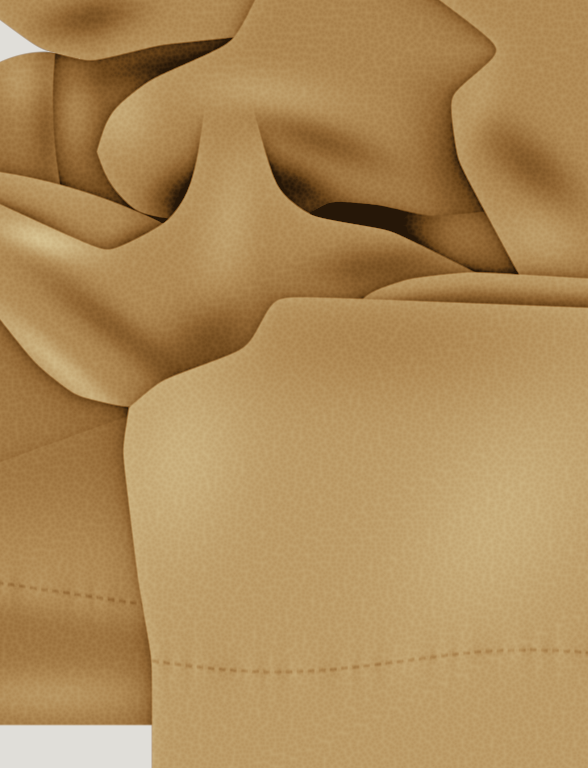
Reproduce this texture procedurally as a Shadertoy shader.

```glsl
// Draped golden satin: overlapping soft folds above a flat, stitched front flap.

// Signed distance to a rounded polyline with rising x; positive on the +y side.
float edge(vec2 q, vec4 x, vec4 y, float endSlope) {
  vec4 s = vec4((y.yzw - y.xyz) / (x.yzw - x.xyz), endSlope);
  vec3 t = q.x - x.yzw, l = sqrt(t * t + .009), k = s.yzw - s.xyz;
  float height = y.x + s.x * (q.x - x.x) + .5 * dot(k, t + l);
  float slope = s.x + .5 * dot(k, 1. + t / l);
  return (q.y - height) / sqrt(1. + slope * slope);
}

// Soft ellipse of light: center in xy, radii in zw.
float glow(vec2 q, vec4 e, float angle) {
  float c = cos(angle), s = sin(angle);
  q -= e.xy;
  q = vec2(c * q.x + s * q.y, c * q.y - s * q.x) / e.zw;
  return exp(-dot(q, q));
}

float solid(float d) { return smoothstep(-.013, .013, d); }

// Lays one fold over the cloth below, with a wide shadow and a tight crease.
void cover(inout float tone, float layer, float d, float shadow) {
  float outside = min(d, 0.);
  tone -= shadow * (.6 * exp(6. * outside) + .5 * exp(25. * outside));
  tone = mix(tone, layer + .3 * shadow * exp(-12. * max(d, 0.)), solid(d));
}

// Dashed thread lying in a shallow, puckered groove.
float stitch(float x, float d) {
  float dash = smoothstep(.1, .3, abs(fract(x * 9.) - .5));
  float pucker = sin(x * 19. + 2. * sin(x * 7.)) * exp(-abs(d) * 7.);
  return .03 * pucker - .12 * dash * exp(-d * d * 2500.);
}

// Cellular grain of the weave.
float grain(vec2 q) {
  float nearest = 1.;
  for (int i = 0; i < 9; i++) {
    vec2 o = vec2(i % 3 - 1, i / 3 - 1);
    vec2 h = fract(sin((floor(q) + o) * mat2(127, 311, 269, 183)) * 43758.);
    nearest = min(nearest, length(o + h - fract(q)));
  }
  return nearest - .45;
}

vec3 satin(float t) {
  t *= 4.;
  vec4 k = clamp(t - vec4(0, 1, 2, 3), 0., 1.);
  vec3 c = mix(vec3(.15, .09, .03), vec3(.42, .27, .1), k.x);
  c = mix(c, vec3(.57, .4, .2), k.y);
  c = mix(c, vec3(.69, .54, .33), k.z);
  return mix(c, vec3(.78, .67, .47), max(t - 3., 0.));
}

void mainImage(out vec4 fragColor, in vec2 fragCoord) {
  // Canvas height is 7.68 units, y points down.
  vec2 q = vec2(fragCoord.x, iResolution.y - fragCoord.y) * 7.68 / iResolution.y;
  float tone = .66 + .14 * glow(q, vec4(.75, 1.1, .2, .5), 0.)
    - .2 * glow(q, vec4(1.6, .65, .7, .15), -.2);

  // Left folds
  float lobeTop = q.y - .52 - .5 * pow(abs(q.x - .45), 2.);
  float lobeSide = q.x - .53 - .1 * pow(abs(q.y - 1.), 2.);
  float layer = .7 + .14 * glow(q, vec4(.2, .8, .25, .3), 0.)
    - .15 * glow(q, vec4(.48, 1.3, .16, .5), 0.);
  cover(tone, layer, min(lobeTop, -lobeSide), .2);
  layer = .83 - .3 * glow(q, vec4(0, 2.2, .5, .15), .2)
    - .2 * glow(q, vec4(1.5, 2.4, .5, .15), -.3) - .13 * smoothstep(2.6, 3.4, q.y);
  cover(tone, layer, q.y - 1.72 - q.x * (.15 + .1 * q.x), .2);

  // Fold across the top left
  float topFold = edge(q, vec4(0, .4, .9, 1.6), vec4(.2, .5, .63, .45), -.1);
  layer = .78 - .25 * glow(q, vec4(.9, .18, .5, .2), -.2);
  cover(tone, layer, -topFold, .22);

  // Looped lobe and the broad upper fold
  float d = edge(q, vec4(.93, 1.05, 1.5, 2.35), vec4(1.6, 1.1, .78, .43), -2.1);
  d = min(d, -edge(q, vec4(.93, 1.05, 1.35, 1.75), vec4(1.45, 1.85, 2.15, 2.22), 0.));
  layer = .75 + .14 * glow(q, vec4(1.25, 1.2, .3, .4), .5)
    - .35 * glow(q, vec4(1.8, 1.95, .35, .25), -.7)
    + .12 * glow(q, vec4(2.6, .95, .8, .25), .1)
    - .2 * glow(q, vec4(3.2, 1.4, .7, .18), .35)
    - .36 * glow(q, vec4(2.95, 1.85, .45, .2), .5)
    - .2 * glow(q, vec4(4.6, 1.7, .35, .7), -.3);
  cover(tone, layer, d, .22);

  // Deep hollow, opening to the right
  d = edge(q, vec4(3, 3.3, 3.8, 4.3), vec4(2.2, 2, 2.05, 2.17), -.1);
  layer = mix(.25, .72, smoothstep(3.7, 4.6, q.x)) - .15 * exp(-d * 9.);
  cover(tone, layer, min(d, q.x - 2.7), .12);

  // Lower left hem
  float seam = q.y - 5.83 - .15 * q.x;
  layer = .68 + .1 * smoothstep(4.5, 5.8, q.y) - .1 * smoothstep(0., .4, seam)
    + .14 * glow(q, vec4(.5, 6.95, 1.2, .25), 0.) + stitch(q.x, seam);
  cover(tone, layer, q.y - 4.62 + .36 * q.x, .06);

  // Central cone flowing into the left swag
  float fade = smoothstep(1., 1.65, q.y);
  d = edge(q, vec4(.4, 1.08, 1.72, 1.97), vec4(2.24, 2.56, 2.26, 1.95), -9.);
  d = min(d, edge(q, vec4(2.62, 2.75, 3.1, 3.9), vec4(1.45, 1.95, 2.18, 2.3), .5));
  d = min(d, -edge(q, vec4(0, .35, .75, 1.25), vec4(3.2, 3.65, 3.97, 4.08), 0.));
  layer = .77 + .25 * glow(q, vec4(.4, 2.4, .5, .15), .3)
    + .1 * glow(q, vec4(2.3, 2.2, .25, .7), .2)
    + .18 * glow(q, vec4(.6, 3.65, .8, .12), .72)
    - .2 * glow(q, vec4(1.1, 3.25, .9, .18), .65)
    - .24 * glow(q, vec4(2.1, 3.4, .55, .35), -.5)
    - .2 * glow(q, vec4(3.8, 2.65, .7, .2), -.1);
  cover(tone, mix(tone, layer, fade), d, .24 * fade);

  // Right fold and the band beneath it
  d = edge(q.yx, vec4(0, .5, .95, 1.6), vec4(4.4, 5.08, 4.48, 4.57), .54);
  layer = .77 + .1 * glow(q, vec4(4.75, 1.1, .2, .4), .4)
    - .22 * glow(q, vec4(5.3, 1.65, .6, .25), .7)
    + .1 * glow(q, vec4(5.4, 2.4, .4, .3), .3);
  cover(tone, layer, d, .24);
  d = edge(q, vec4(3.45, 3.6, 4.1, 4.7), vec4(3.3, 2.92, 2.77, 2.71), .06);
  cover(tone, .82 - .2 * smoothstep(.08, .3, d), d, .22);

  // Front flap with its hem
  float side = edge(q.yx, vec4(4, 4.5, 5.8, 6.6), vec4(1.3, 1.22, 1.38, 1.52), 0.);
  d = edge(q, vec4(1.2, 1.6, 2.5, 2.72), vec4(4.15, 3.8, 3.48, 2.95), .04);
  seam = q.y - 6.61 - .11 * sin(q.x * 1.25 - 1.9);
  layer = .85 + .1 * glow(q, vec4(1.8, 4.6, .6, 1), .2)
    - .1 * glow(q, vec4(3.8, 3.4, 1.8, .6), 0.)
    + .09 * glow(q, vec4(5, 5.2, .8, 1.3), .6) + stitch(q.x, seam);
  cover(tone, layer, min(d, side), .18);

  // Contrast and grain, then the pale surface behind
  tone = 1.55 * tone - .44 + .11 * grain(q * 24.);
  float paper = solid(min(topFold, -lobeTop)) * step(q.x, .8);
  paper += solid(q.y - 7.25) * solid(-side);
  fragColor = vec4(mix(satin(tone), vec3(.88, .87, .85), paper), 1);
}
```
